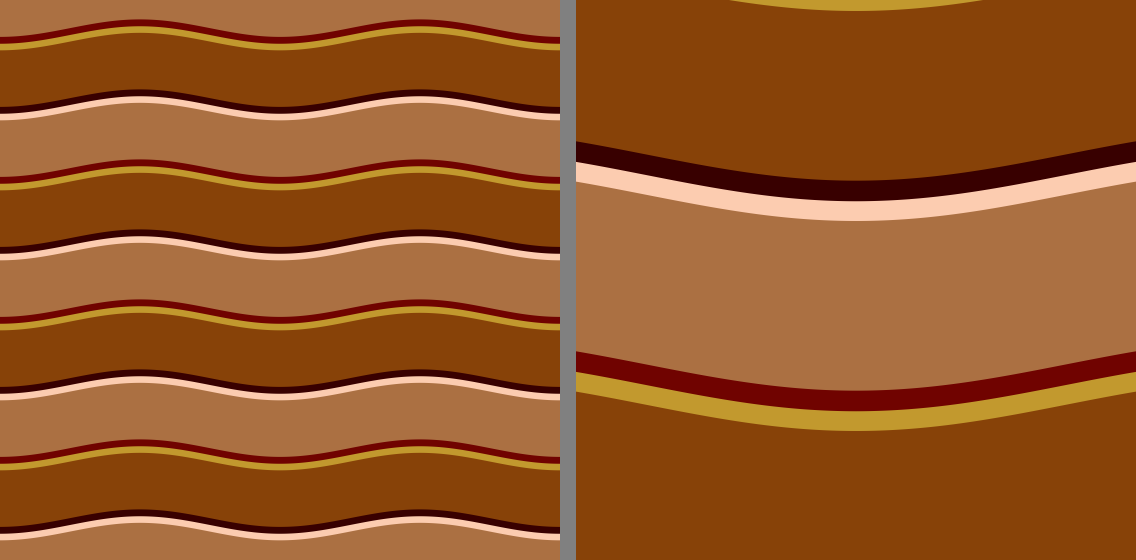
Left: the whole. Right: its middle third, enlarged.
Reproduce this pattern procedurally as a WebGL 2 fragment shader.

```glsl
#version 300 es
precision highp float;
// Draws stacked wavy brown and tan bands, each edge trimmed with a dark and a light line.

uniform vec2 u_resolution;
out vec4 fragColor;

const float TAU = 6.2831853;
const float ROWS = 4.0;          // band pairs down the canvas
const float WAVES = 2.0;         // wave crests across the canvas
const float AMPLITUDE = 0.0625;  // wave height, in rows
const float DARK_WIDTH = 0.049;  // line widths, in rows
const float LIGHT_WIDTH = 0.047;

const vec3 TAN = vec3(0.67, 0.44, 0.26);
const vec3 BROWN = vec3(0.53, 0.26, 0.03);
const vec3 MAROON = vec3(0.44, 0.01, 0.00);
const vec3 GOLD = vec3(0.76, 0.60, 0.18);
const vec3 DARK_RED = vec3(0.22, 0.00, 0.00);
const vec3 PEACH = vec3(0.99, 0.80, 0.69);

// Smooth step across one pixel, centred on the edge
float edgeMask(float position, float edge, float pixel) {
    return clamp((position - edge) / pixel + 0.5, 0.0, 1.0);
}

// Passes from one fill to the next through a dark line above a light line
vec3 trimmedEdge(vec3 above, vec3 dark, vec3 light, vec3 below,
                 float position, float center, float pixel) {
    vec3 color = mix(above, dark, edgeMask(position, center - DARK_WIDTH, pixel));
    color = mix(color, light, edgeMask(position, center, pixel));
    return mix(color, below, edgeMask(position, center + LIGHT_WIDTH, pixel));
}

void main() {
    vec2 uv = gl_FragCoord.xy / u_resolution;

    // Downward position within a row, shifted by the wave
    float wave = -AMPLITUDE * cos(TAU * WAVES * uv.x);
    float row = fract((1.0 - uv.y) * ROWS + wave);
    float pixel = ROWS / u_resolution.y;

    // Brown band between its upper and lower trims
    vec3 color = trimmedEdge(TAN, MAROON, GOLD, BROWN, row, 0.25, pixel);
    color = trimmedEdge(color, DARK_RED, PEACH, TAN, row, 0.75, pixel);

    fragColor = vec4(color, 1.0);
}
```
